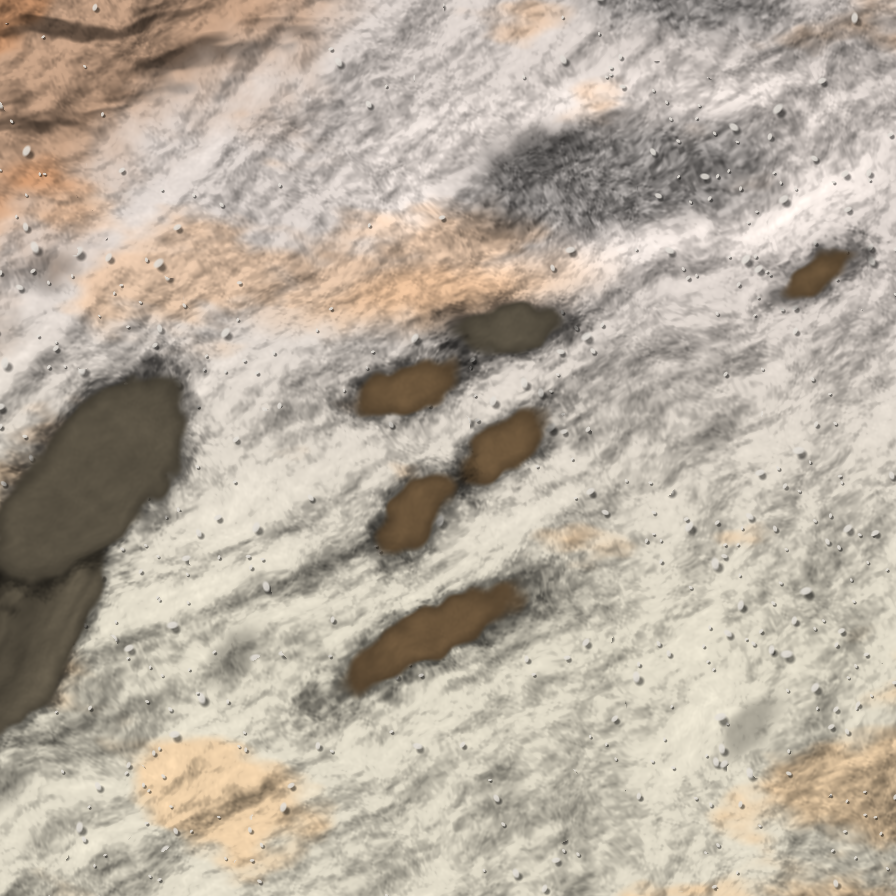
Reproduce this texture procedurally as a Shadertoy shader.

```glsl
// Pale rutted earth seen from above, with muddy puddles, gravel heaps and scattered stones.

const vec3 DRY_TINT = vec3(1.03, 0.985, 0.955);
const vec3 SANDY_TINT = vec3(1.04, 1.01, 0.925);
const vec3 OCHRE_TINT = vec3(1.08, 0.93, 0.78);
const vec3 SOIL_TINT = vec3(0.90, 0.77, 0.66);
const vec3 GRAVEL = vec3(0.49, 0.475, 0.465);
const vec3 DARK_WATER = vec3(0.35, 0.32, 0.265);
const vec3 MUD_WATER = vec3(0.42, 0.335, 0.235);
const float GROUND_TONE = 0.745;
const float STREAK_CONTRAST = 0.75;
const float GRAIN_CONTRAST = 0.34;
const float GRAIN_SCALE = 170.0;
const float STONE_SCALE = 62.0;
const int SMALL_PUDDLES = 4;
const int STAINS = 6;

float hash(vec2 p) {
    vec3 q = fract(vec3(p.xyx) * 0.1031);
    q += dot(q, q.yzx + 33.33);
    return fract((q.x + q.y) * q.z);
}

float noise(vec2 p) {
    vec2 i = floor(p), f = fract(p);
    f = f * f * (3.0 - 2.0 * f);
    return mix(mix(hash(i), hash(i + vec2(1, 0)), f.x),
               mix(hash(i + vec2(0, 1)), hash(i + vec2(1, 1)), f.x), f.y);
}

float fbm(vec2 p) {
    float sum = 0.0, amp = 0.5;
    for (int k = 0; k < 5; k++) {
        sum += amp * noise(p);
        p = mat2(1.6, 1.2, -1.2, 1.6) * p + 17.3;
        amp *= 0.5;
    }
    return sum / 0.97;
}

// Coordinates along and across a direction
vec2 turn(vec2 p, float a) {
    return vec2(dot(p, vec2(cos(a), sin(a))), dot(p, vec2(-sin(a), cos(a))));
}

float streaks(vec2 p, float angle, vec2 scale) {
    vec2 q = turn(p, angle) * scale;
    return 0.5 * noise(q) + 0.3 * noise(q * 2.1 + 9.0) + 0.2 * noise(q * 4.3 + 5.0);
}

float oval(vec2 p, vec2 center, vec2 size, float angle) {
    return (length(turn(p - center, angle) / size) - 1.0) * size.y;
}

// Wet margin around a filled pool
void layPuddle(inout vec3 col, float d, vec3 water, float rough) {
    col *= 1.0 - 0.5 * (1.0 - smoothstep(-0.004, 0.02, d + 0.024 * (rough - 0.5)));
    vec3 body = water * mix(0.78, 1.0, smoothstep(0.0, 0.016, -d)) * (0.9 + 0.2 * rough);
    col = mix(col, body, 1.0 - smoothstep(-0.005, 0.003, d));
}

void layHeap(inout vec3 col, float d, float grain) {
    vec3 gravel = GRAVEL * (1.0 + 1.1 * (grain - 0.5));
    col = mix(col, gravel, 0.92 * (1.0 - smoothstep(-0.025, 0.012, d)));
}

// Pale stones, each with a shadow on its lower right
void scatterStones(inout vec3 col, vec2 p, float density) {
    vec2 g = p * STONE_SCALE, cell = floor(g);
    for (int k = 0; k < 9; k++) {
        vec2 c = cell + vec2(k % 3 - 1, k / 3 - 1);
        if (hash(c + 41.0) > density) continue;
        vec2 center = c + vec2(hash(c + 3.0), hash(c + 7.0));
        float r = 0.1 + 0.22 * pow(hash(c + 11.0), 3.0);
        vec2 q = turn(g - center, 3.0 * hash(c + 19.0)) * vec2(0.75, 1.2);
        vec2 s = g - center - r * vec2(0.8, -1.0);
        col *= 1.0 - 0.45 * (1.0 - smoothstep(r * 0.5, r * 1.5, length(s)));
        col = mix(col, vec3(0.89, 0.87, 0.84), 0.85 * (1.0 - smoothstep(r * 0.6, r * 1.3, length(q))));
    }
}

void mainImage(out vec4 fragColor, in vec2 fragCoord) {
    vec2 p = fragCoord / iResolution.y;
    vec2 warp = vec2(fbm(p * 7.0), fbm(p * 7.0 + 31.0)) - 0.5;
    vec2 q = p + 0.05 * warp;
    vec2 fine = vec2(noise(p * 55.0), noise(p * 55.0 + 13.0)) - 0.5;
    vec2 ragged = p + 0.045 * warp + 0.012 * fine;
    float patches = fbm(p * 5.0 + 4.0);

    // Ruts change direction across the ground
    float upperLeft = smoothstep(0.15, 0.45, p.y - p.x);
    float lowerRight = smoothstep(0.35, 0.65, p.x - 0.6 * p.y);
    float rut = streaks(q, 0.5, vec2(7.0, 32.0));
    rut = mix(rut, streaks(q, 0.78, vec2(2.5, 34.0)), upperLeft);
    rut = mix(rut, streaks(q, 1.2, vec2(6.0, 22.0)), 0.7 * lowerRight);

    // Fine grain, slightly drawn out along the ruts
    vec2 g = turn(q, 0.45) * GRAIN_SCALE;
    float grain = 0.6 * noise(g * vec2(0.55, 1.0)) + 0.4 * noise(g * 1.7 + 8.0);
    float relief = noise(g * vec2(0.22, 0.42)) - noise(g * vec2(0.22, 0.42) + vec2(0.35, -0.5));
    float tone = GROUND_TONE + STREAK_CONTRAST * (rut - 0.5) + GRAIN_CONTRAST * (grain - 0.5)
               + 0.15 * relief + 0.3 * (patches - 0.5);
    tone = min(tone, 0.84 + 0.25 * (tone - 0.84));
    vec3 col = tone * mix(DRY_TINT, SANDY_TINT, smoothstep(0.75, 0.25, p.y));

    // Ochre bands and brown soil in the upper corner
    float ochre = 1.0 - smoothstep(-0.03, 0.03, oval(ragged, vec2(0.47, 0.68), vec2(0.15, 0.04), 0.1));
    ochre = max(ochre, 0.7 * smoothstep(0.58, 0.7, fbm(p * vec2(4.0, 8.0) + 23.0)));
    col *= mix(vec3(1.0), OCHRE_TINT, ochre);
    float soil = smoothstep(0.6, 0.8, p.y - 0.9 * p.x + 0.4 * warp.x);
    float crust = smoothstep(0.5, 0.75, streaks(q, 0.15, vec2(9.0, 38.0)));
    col *= mix(vec3(1.0), SOIL_TINT * (1.0 - 0.5 * crust), soil);

    // Gravel heaps below a pale crest
    float heap = oval(ragged, vec2(0.69, 0.805), vec2(0.175, 0.065), 0.06);
    col *= 1.0 + 0.12 * (1.0 - smoothstep(0.0, 0.04, abs(heap - 0.025)));
    layHeap(col, heap, grain);
    layHeap(col, oval(ragged, vec2(0.77, 0.985), vec2(0.14, 0.035), -0.08), grain);
    col *= 1.0 - 0.35 * (1.0 - smoothstep(-0.02, 0.02, oval(ragged, vec2(0.6, 0.835), vec2(0.05, 0.03), 0.3)));

    // Faint damp stains
    for (int i = 0; i < STAINS; i++) {
        vec2 id = vec2(float(i), 5.0);
        vec2 center = vec2(hash(id), 0.75 * hash(id + 20.0));
        float d = oval(ragged, center, vec2(0.045, 0.02), 0.2 + 0.6 * hash(id + 40.0));
        col *= 1.0 - 0.25 * (1.0 - smoothstep(-0.012, 0.006, d));
    }
    scatterStones(col, p, 0.03 + 0.2 * smoothstep(0.45, 0.65, patches));

    // Large pools at the left, a trench, and a zigzag of small puddles
    float rough = mix(grain, noise(p * 60.0), 0.5);
    float silt = streaks(q, 1.1, vec2(6.0, 30.0));
    layPuddle(col, oval(ragged, vec2(0.035, 0.29), vec2(0.135, 0.062), 1.05), DARK_WATER * (0.65 + 0.6 * silt), rough);
    layPuddle(col, oval(ragged, vec2(0.105, 0.465), vec2(0.14, 0.066), 0.85), DARK_WATER, rough);
    layPuddle(col, oval(ragged, vec2(0.488, 0.29), vec2(0.115, 0.03), 0.5), MUD_WATER, rough);
    layPuddle(col, oval(ragged, vec2(0.91, 0.695), vec2(0.04, 0.017), 0.5), MUD_WATER, rough);
    for (int i = 0; i < SMALL_PUDDLES; i++) {
        float n = float(i), side = 1.0 - 2.0 * mod(n, 2.0);
        vec2 center = vec2(0.515 + 0.05 * side, 0.635 - 0.068 * n);
        vec2 size = vec2(0.04 + 0.025 * hash(vec2(n, 2.0)), 0.028);
        layPuddle(col, oval(ragged, center, size, 0.1 + 0.25 * n), mix(DARK_WATER, MUD_WATER, min(n, 1.0)), rough);
    }
    fragColor = vec4(clamp(col, 0.0, 1.0), 1.0);
}
```
